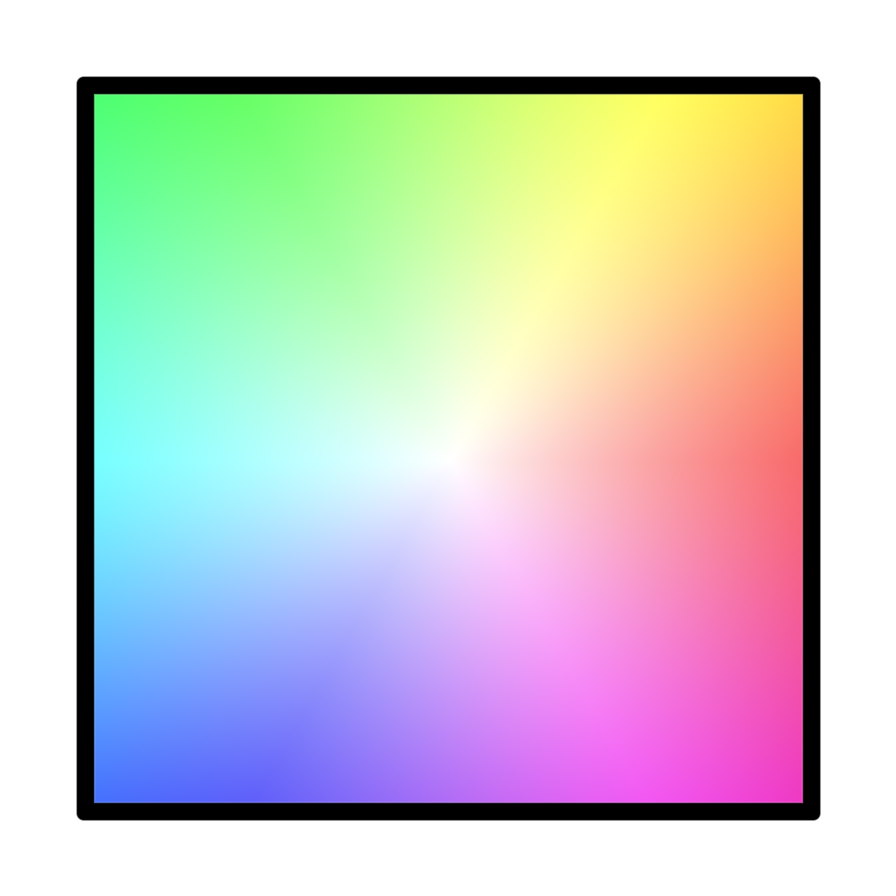
Give the GLSL for this background, as a three.js fragment shader.

```glsl
// A square colour wheel in a black frame on white. Hue follows the angle
// around a pale hub, saturation grows with distance from it, and box
// distance functions cut out the frame and the panel.

varying vec2 vUv;

const vec3 PAPER = vec3(1.0);
const vec3 FRAME = vec3(0.0);

const vec2 PANEL_CENTER = vec2(0.5006, 0.4994);
const float PANEL_HALF = 0.3955;      // half side of the coloured panel
const float FRAME_HALF = 0.4150;      // half side of the frame
const float FRAME_ROUND = 0.008;      // outer corner radius
const float EDGE_SOFT = 0.0012;       // edge smoothing
const float RIM_WIDTH = 0.0025;       // pale line inside the panel edge
const float RIM_LIGHT = 0.22;

const vec2 HUB = vec2(0.503, 0.486);  // where all hues meet in white
const float SAT_SLOPE = 1.62;
const float SAT_BEND = 0.55;          // eases saturation far from the hub
const float SAT_TILT = 0.06;          // extra saturation at lower right
const float SHADE = 0.12;             // slight darkening at lower right
const vec2 TILT_DIR = vec2(0.6, -0.8);
const float HUE_EASE = 0.35;          // 0 = linear ramps, 1 = smooth ramps

const float TAU = 6.2831853;

// Signed distance to a square with rounded corners.
float squareDistance(vec2 p, float halfSide, float radius) {
  vec2 q = abs(p) - halfSide + radius;
  return length(max(q, 0.0)) + min(max(q.x, q.y), 0.0) - radius;
}

float coverage(float dist) {
  return 1.0 - smoothstep(-EDGE_SOFT, EDGE_SOFT, dist);
}

// Pure hue; the argument is in turns.
vec3 hueColor(float turn) {
  vec3 phase = fract(turn + vec3(0.0, 2.0, 1.0) / 3.0);
  vec3 ramp = clamp(abs(phase * 6.0 - 3.0) - 1.0, 0.0, 1.0);
  return mix(ramp, smoothstep(0.0, 1.0, ramp), HUE_EASE);
}

vec3 wheelColor(vec2 p) {
  float radius = length(p);
  vec2 dir = p / max(radius, 0.0001);
  float turn = atan(dir.y, dir.x) / TAU;
  float tilt = dot(dir, TILT_DIR);

  float saturation = radius * (SAT_SLOPE - SAT_BEND * radius);
  saturation = clamp(saturation * (1.0 + SAT_TILT * tilt), 0.0, 1.0);
  float value = 1.0 - SHADE * radius * max(tilt, 0.0);
  return value * mix(vec3(1.0), hueColor(turn), saturation);
}

void main() {
  vec2 p = vUv - PANEL_CENTER;
  float frameDist = squareDistance(p, FRAME_HALF, FRAME_ROUND);
  float panelDist = squareDistance(p, PANEL_HALF, 0.0);

  // Colour wheel with a faint pale rim.
  vec3 panel = wheelColor(vUv - HUB);
  float rim = smoothstep(-RIM_WIDTH, 0.0, panelDist);
  panel = mix(panel, PAPER, RIM_LIGHT * rim);

  // Layers from back to front.
  vec3 color = mix(PAPER, FRAME, coverage(frameDist));
  color = mix(color, panel, coverage(panelDist));

  gl_FragColor = vec4(color, 1.0);
}
```
